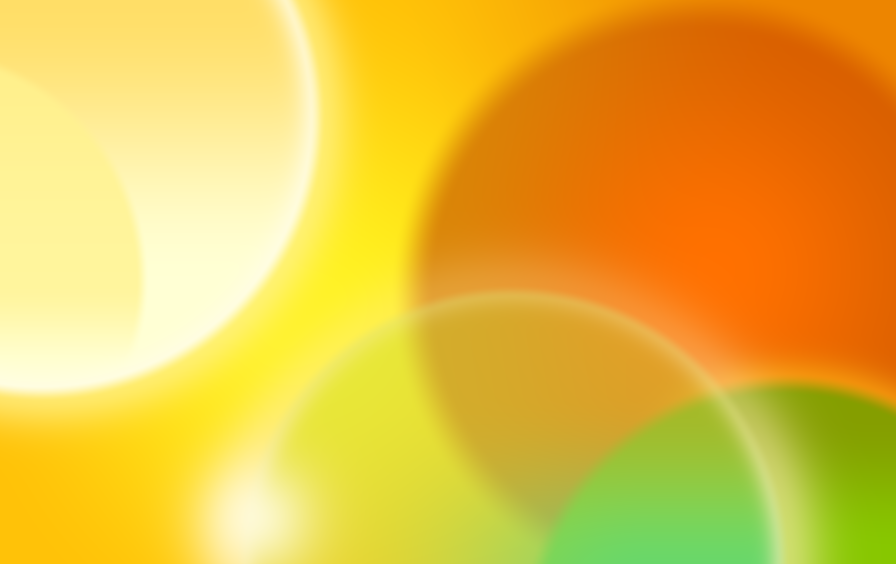
Give the GLSL for this background, as a Shadertoy shader.

```glsl
// Overlapping soft glowing discs in white, orange and green on a warm yellow gradient.

// Discs: centre x, centre y, radius, in units of canvas height
const vec3 WHITE_DISC  = vec3( 0.073,  0.793, 0.491);
const vec3 CREAM_DISC  = vec3(-0.156,  0.502, 0.409);
const vec3 ORANGE_DISC = vec3( 1.234,  0.481, 0.498);
const vec3 GREEN_DISC  = vec3( 1.394, -0.137, 0.456);
const vec3 VEIL_DISC   = vec3( 0.909,  0.004, 0.480);

// Light centres
const vec2 SUN_POS   = vec2(0.56, 0.42);
const vec2 EMBER_POS = vec2(1.27, 0.52);
const vec2 FLARE_POS = vec2(0.455, 0.08);

// Colours
const vec3 SUN_YELLOW   = vec3(1.00, 0.95, 0.12);
const vec3 AMBER        = vec3(1.00, 0.76, 0.03);
const vec3 DEEP_AMBER   = vec3(0.93, 0.52, 0.00);
const vec3 OCHRE        = vec3(0.84, 0.53, 0.03);
const vec3 RUST         = vec3(0.82, 0.36, 0.00);
const vec3 EMBER        = vec3(1.00, 0.44, 0.00);
const vec3 OLIVE        = vec3(0.52, 0.62, 0.00);
const vec3 LEAF         = vec3(0.53, 0.78, 0.00);
const vec3 HALO_ORANGE  = vec3(0.97, 0.63, 0.06);
const vec3 VEIL_LIME    = vec3(0.80, 0.86, 0.34);
const vec3 VEIL_MINT    = vec3(0.36, 0.87, 0.58);
const vec3 RIM_CREAM    = vec3(1.00, 0.93, 0.72);
const vec3 PALE_GOLD    = vec3(1.00, 0.87, 0.40);
const vec3 IVORY        = vec3(1.00, 1.00, 0.83);
const vec3 CREAM        = vec3(1.00, 0.95, 0.56);
const vec3 WARM_WHITE   = vec3(1.00, 0.99, 0.90);

// Signed distance to a disc, negative inside
float discDistance(vec2 p, vec3 disc) {
    return length(p - disc.xy) - disc.z;
}

// Coverage with an edge of the given half width, never thinner than a pixel
float fill(float d, float softness) {
    float w = max(softness, 1.0 / iResolution.y);
    return 1.0 - smoothstep(-w, w, d);
}

// Bright rim with separate falloff inside and outside the edge
float rim(float d, float inner, float outer) {
    float t = d / (d < 0.0 ? inner : outer);
    return exp(-t * t);
}

float glow(vec2 p, vec2 centre, float size) {
    vec2 q = (p - centre) / size;
    return exp(-dot(q, q));
}

vec3 background(vec2 p) {
    float d = length(p - SUN_POS);
    vec3 col = mix(SUN_YELLOW, AMBER, smoothstep(0.05, 0.65, d));
    return mix(col, DEEP_AMBER, smoothstep(0.75, 1.55, p.x + 0.35 * (p.y - 0.7)));
}

vec3 addOrange(vec3 col, vec2 p) {
    float d = discDistance(p, ORANGE_DISC);
    vec3 body = mix(OCHRE, RUST, smoothstep(0.75, 1.45, p.x));
    body = mix(body, EMBER, glow(p, EMBER_POS, 0.32));
    return mix(col, body, fill(d - 0.005, 0.04));
}

vec3 addGreen(vec3 col, vec2 p) {
    float d = discDistance(p, GREEN_DISC);
    float halo = rim(d, 0.02, 0.045) * smoothstep(1.1, 1.35, p.x);
    col = mix(col, HALO_ORANGE, 0.85 * halo);
    vec3 body = mix(LEAF, OLIVE, smoothstep(0.02, 0.26, p.y));
    return mix(col, body, fill(d, 0.02));
}

vec3 addVeil(vec3 col, vec2 p) {
    float d = discDistance(p, VEIL_DISC);
    // The tint turns from lime to mint towards the lower right
    float depth = smoothstep(0.30, -0.02, p.y) * smoothstep(0.55, 1.15, p.x);
    vec3 tint = mix(VEIL_LIME, VEIL_MINT, depth);
    col = mix(col, tint, mix(0.45, 0.72, depth) * fill(d, 0.012));

    // Rim light is strongest at the sides and thins over the top
    float side = smoothstep(0.50, 0.10, p.y);
    float light = rim(d, 0.028, 0.075) * mix(0.26, 0.60, side);
    col = mix(col, RIM_CREAM, light);
    return mix(col, WARM_WHITE, 0.85 * glow(p, FLARE_POS, 0.105));
}

vec3 addWhite(vec3 col, vec2 p) {
    float d = discDistance(p, WHITE_DISC);
    col = mix(col, CREAM, 0.75 * rim(d, 0.02, 0.06));

    vec3 body = mix(IVORY, PALE_GOLD, smoothstep(0.50, 1.02, p.y));
    float cream = fill(discDistance(p, CREAM_DISC), 0.012);
    cream *= smoothstep(0.33, 0.50, p.y);
    body = mix(body, CREAM, 0.80 * cream);
    body = mix(body, WARM_WHITE, 0.85 * rim(d, 0.035, 0.05));
    return mix(col, body, fill(d, 0.014));
}

void mainImage(out vec4 fragColor, in vec2 fragCoord) {
    vec2 p = fragCoord / iResolution.y;
    vec3 col = background(p);
    col = addOrange(col, p);
    col = addGreen(col, p);
    col = addVeil(col, p);
    col = addWhite(col, p);
    fragColor = vec4(col, 1.0);
}
```
